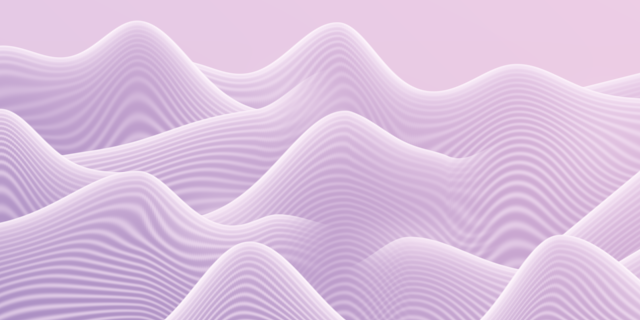
Write a Shadertoy shader that draws this background.

```glsl
// Overlapping pastel hills wrapped in fine flowing contour lines.
// Each hill is a ridge made of skewed bells; the distance below its ridge
// drives the white rim, the lavender shade and the wavy line pattern.

// Bell centred at c with separate left and right widths.
float bell(float x, float c, float left, float right) {
    float d = (x - c) / (x < c ? left : right);
    return exp(-d * d);
}

// Soft round spot, used for pools of haze.
float haze(vec2 p, vec2 centre, vec2 size) {
    vec2 d = (p - centre) / size;
    return exp(-dot(d, d));
}

// Paints one hill over col; fade hides it where it melts into its neighbours.
void hill(inout vec3 col, vec2 p, float ridge, float fade, float seed) {
    float pixel = 1.0 / iResolution.y;
    float slope = dFdx(ridge) / dFdx(p.x);
    float drop = max(ridge - p.y, 0.0);
    float d = (ridge - p.y) / sqrt(1.0 + slope * slope);
    float depth = max(d, 0.0);
    float flank = slope * slope / (0.4 + slope * slope);

    // Shade: cool at lower left, pink at upper right, pale under the ridge.
    float warmth = clamp(0.33 * p.x + 0.42 * p.y, 0.0, 1.0);
    vec3 shade = mix(vec3(0.66, 0.55, 0.76), vec3(0.86, 0.71, 0.85), warmth);
    shade = mix(shade, vec3(0.93, 0.83, 0.93), 0.75 * exp(-drop / 0.1));

    // Lines: packed tightly at the ridge, bending and tilting with depth.
    float inside = smoothstep(0.0, 0.25, drop);
    float bend = sin(5.0 * p.x + 4.0 * p.y + seed)
               + 0.5 * sin(9.0 * p.x - 7.0 * p.y + 2.3 * seed);
    float flow = mix(depth, 0.75 * drop, inside)
               + 0.035 * (1.0 - exp(-depth / 0.04)) + 0.055 * bend * inside;
    float phase = 46.0 * flow;
    float stripe = pow(0.5 + 0.5 * cos(6.2832 * phase), 1.5);
    float clarity = 1.0 - smoothstep(0.25, 0.7, fwidth(phase));
    float patches = 0.65 + 0.3 * sin(4.0 * p.x - 6.0 * p.y + seed);
    shade = mix(shade, vec3(0.95, 0.88, 0.95), 0.72 * patches * mix(0.35, stripe, clarity));

    // Luminous rim, broad on steep flanks and thin on the summits.
    float rim = 0.75 * exp(-depth / 0.014)
              + mix(0.2, 0.55, flank) * exp(-depth / mix(0.03, 0.055, flank));
    shade = mix(shade, vec3(0.99, 0.955, 0.985), min(rim, 1.0));
    col = mix(col, shade, fade * smoothstep(-pixel, pixel, d));
}

void mainImage(out vec4 fragColor, in vec2 fragCoord) {
    vec2 p = fragCoord / iResolution.xy * vec2(2.0, 1.0);
    float x = p.x;

    // Sky
    vec3 col = mix(vec3(0.895, 0.785, 0.895), vec3(0.925, 0.80, 0.895), 0.5 * x);
    col += 0.015 * (p.y - 0.8);

    // Far range
    hill(col, p, 0.727 + 0.25 * (x - 1.82), 1.0, 0.5);
    float farRange = 0.69 + 0.24 * bell(x, 1.055, 0.22, 0.17)
                   + 0.12 * bell(x, 0.55, 0.2, 0.2)
                   + 0.11 * bell(x, 1.615, 0.18, 0.2);
    hill(col, p, farRange, 1.0, 4.0);
    float leftRange = 0.64 + 0.285 * bell(x, 0.44, 0.2, 0.22)
                    + 0.215 * bell(x, 0.0, 0.2, 0.25);
    hill(col, p, leftRange, 1.0 - smoothstep(0.8, 0.92, x), 1.7);

    // Middle slopes
    hill(col, p, 0.46 + 0.25 * x + 0.008 * sin(12.0 * x) + 0.07 * smoothstep(0.8, 1.0, x),
         1.0 - smoothstep(0.82, 1.06, x), 3.1);
    float leftShoulder = 0.46 + 0.2 * bell(x, 0.0, 0.2, 0.17)
                       - 0.5 * smoothstep(0.4, 0.7, x);
    hill(col, p, leftShoulder, 1.0, 5.2);
    float centrePeak = 0.30 + 0.354 * bell(x, 1.08, 0.28, 0.2)
                     + 0.185 * smoothstep(1.1, 1.4, x)
                     + 0.1 * smoothstep(1.4, 1.65, x);
    hill(col, p, centrePeak, 1.0 - smoothstep(1.36, 1.6, x), 2.2);
    float leftMound = 0.28 + 0.186 * bell(x, 0.43, 0.3, 0.17)
                    + 0.05 * bell(x, 0.87, 0.1, 0.15);
    hill(col, p, leftMound, 1.0 - smoothstep(0.85, 1.06, x), 0.9);

    // Lower right slopes
    hill(col, p, 0.276 + 0.83 * (x - 1.77), 1.0, 3.8);
    hill(col, p, 0.14 + 0.12 * bell(x, 1.28, 0.15, 0.25),
         smoothstep(1.06, 1.32, x) * (1.0 - smoothstep(1.75, 1.85, x)), 1.2);
    hill(col, p, 0.18 + 0.6 * (x - 1.93), 1.0, 2.7);

    // Front peaks
    hill(col, p, -0.1 + 0.345 * bell(x, 0.78, 0.24, 0.27), 1.0, 4.6);
    hill(col, p, -0.1 + 0.366 * bell(x, 1.75, 0.22, 0.36), 1.0, 0.2);

    // Pools of pale haze in the valleys
    float mist = 0.35 * haze(p, vec2(0.95, 0.68), vec2(0.14, 0.1))
               + 0.3 * haze(p, vec2(1.3, 0.25), vec2(0.16, 0.06))
               + 0.25 * haze(p, vec2(1.87, 0.55), vec2(0.15, 0.15))
               + 0.3 * haze(p, vec2(0.7, 0.34), vec2(0.12, 0.08));
    col = mix(col, vec3(0.97, 0.90, 0.96), mist);

    fragColor = vec4(col, 1.0);
}
```
